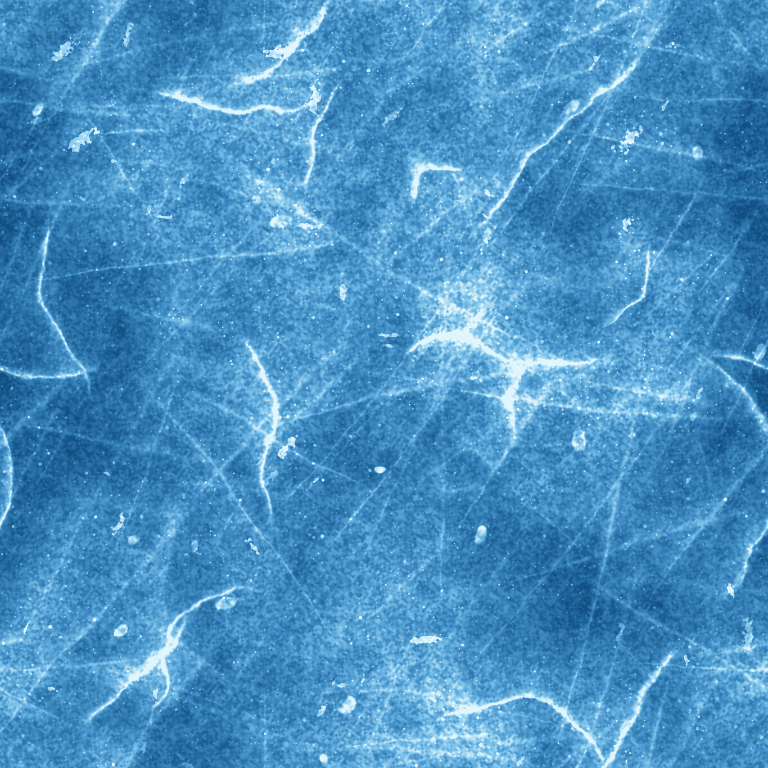
A WebGL 2 fragment shader for this texture:

```glsl
#version 300 es
precision highp float;
// Cracked blue ice: cloudy depth tones and grain, crossed by fine fractures,
// bold feathered veins, trapped bubbles, shards and frost specks.
// Everything lives on the unit torus, so the tile repeats without a seam.
#define BASE_TONE 1.05
#define CLOUD_GAIN 7.0
#define GRAIN_GAIN 2.2
#define HAIR_COUNT 120
#define HAIR_GAIN 2.7
#define VEIN_COUNT 16
#define VEIN_GAIN 4.6
#define CHIP_COUNT 70
#define BUBBLE_COUNT 15
#define SPECK_GAIN 3.2
uniform vec2 u_resolution;
out vec4 fragColor;

vec3 hash3(ivec3 v) {
  uvec3 u = uvec3(v) * 1664525u + 1013904223u;
  u.x += u.y * u.z; u.y += u.z * u.x; u.z += u.x * u.y;
  u ^= u >> 16u;
  u.x += u.y * u.z; u.y += u.z * u.x; u.z += u.x * u.y;
  return vec3(u >> 8u) * exp2(-24.0);
}
// Two channels of value noise, n cells per tile
vec2 noise(vec2 p, float n, int seed) {
  vec2 i = floor(p * n), f = p * n - i;
  f = f * f * (3.0 - 2.0 * f);
  ivec2 a = ivec2(mod(i, n)), b = ivec2(mod(i + 1.0, n));
  vec2 low = mix(hash3(ivec3(a, seed)).xy, hash3(ivec3(b.x, a.y, seed)).xy, f.x);
  vec2 high = mix(hash3(ivec3(a.x, b.y, seed)).xy, hash3(ivec3(b, seed)).xy, f.x);
  return mix(low, high, f.y);
}
float fbm(vec2 p, float n, int seed) {
  float sum = 0.0, amp = 0.42;
  for (int k = 0; k < 5; k++, n *= 2.0, amp *= 0.62) sum += amp * noise(p, n, seed + k).x;
  return sum;
}
// Wrapped offset from a centre, turned so that x runs along the feature
vec2 place(vec2 p, vec2 centre, float angle) {
  vec2 d = fract(p - centre + 0.5) - 0.5;
  float c = cos(angle), s = sin(angle);
  return vec2(c * d.x + s * d.y, c * d.y - s * d.x);
}
// Mostly rising diagonals, then flat ones, then any direction
float crackAngle(vec2 h) {
  return h.x < 0.45 ? mix(0.72, 1.22, h.y) : h.x < 0.68 ? mix(-0.25, 0.22, h.y) : 3.14 * h.y;
}
float specks(vec2 p, float n, float share, float px) {
  vec2 i = floor(p * n);
  vec3 h = hash3(ivec3(mod(i, n), 80)), k = hash3(ivec3(mod(i, n), 81));
  float r = mix(0.08, 0.2, k.x * k.x), d = length(p * n - i - 0.3 - 0.4 * h.xy);
  return step(h.z, share) * (0.3 + 0.7 * k.y) * (1.0 - smoothstep(r - 0.5 * px * n, r + 0.7 * px * n, d));
}
vec3 iceColour(float tone) {
  vec3 ramp[8] = vec3[8](vec3(.07, .31, .51), vec3(.12, .39, .60), vec3(.19, .48, .69),
    vec3(.27, .57, .78), vec3(.38, .67, .86), vec3(.51, .77, .92), vec3(.71, .88, .96), vec3(.88, .96, .99));
  float x = clamp(tone + 1.0, 0.0, 6.999);
  int i = int(x);
  return mix(ramp[i], ramp[i + 1], fract(x));
}

void main() {
  vec2 p = gl_FragCoord.xy / u_resolution;
  float px = 1.0 / u_resolution.y;
  vec2 broad = noise(p, 8.0, 1) - 0.5, middle = noise(p, 29.0, 2) - 0.5, patchy = noise(p, 17.0, 5);
  // Whole-number turns keep the fine layers seamless but off the axes
  vec2 fine = noise(mat2(2, 1, -1, 2) * p, 56.0, 3) - 0.5;
  vec2 grain = noise(mat2(4, 3, -3, 4) * p, 64.0, 4) - 0.5;

  // Cloudy depth, wispy ridges and grain
  vec2 bent = p + 0.05 * broad + 0.015 * middle + 0.003 * fine;
  float cloud = fbm(bent, 4.0, 10) - 0.5;
  vec2 ridge = 1.0 - abs(2.0 * noise(bent + 0.01 * middle.yx, 7.0, 6) - 1.0);
  float tone = BASE_TONE + CLOUD_GAIN * cloud + 0.7 * pow(ridge.x, 9.0) + 0.5 * pow(ridge.y, 5.0);
  tone += GRAIN_GAIN * (grain.x + 0.5 * fine.x) * (0.8 + 1.5 * max(cloud + 0.08, 0.0));

  // Straight fractures that widen to one end: a core and a one-sided veil
  float hair = 0.0;
  vec2 hairPos = p + 0.012 * broad + 0.004 * middle + 0.002 * fine;
  for (int k = 0; k < HAIR_COUNT; k++) {
    vec3 h = hash3(ivec3(k, 7, 20)), g = hash3(ivec3(k, 7, 21));
    vec2 q = place(hairPos, h.xy, crackAngle(g.xy));
    q.y += (h.z - 0.5) * 0.5 * q.x * q.x;
    float reach = mix(0.05, 0.32, g.z), along = q.x / reach, strength = fract(7.0 * g.y);
    float wedge = 1.0 + 0.75 * clamp(along, -1.0, 1.0);
    float w = max(mix(0.0011, 0.0027, h.z) * wedge, 0.7 * px);
    float veil = exp(-abs(q.y) / (wedge * (q.y > 0.0 ? mix(0.004, 0.02, h.z * h.z) : 0.003)));
    float fade = 1.0 - smoothstep(0.4, 1.0, abs(along));
    hair += fade * (0.9 * exp(-q.y * q.y / (w * w)) + 0.55 * veil) * (0.2 + strength * strength);
  }
  tone += HAIR_GAIN * (1.0 - exp(-1.1 * hair * (0.35 + 1.2 * patchy.x + 0.8 * grain.y)));

  // Bold kinked veins: a crisp edge, then a ragged feather with haze
  float vein = 0.0, haze = 0.0;
  for (int k = 0; k < VEIN_COUNT; k++) {
    vec3 h = hash3(ivec3(k, 3, 30)), g = hash3(ivec3(k, 3, 31));
    vec2 q = place(bent, h.xy, crackAngle(g.xy));
    q.y += (h.z - 0.5) * 1.5 * (sqrt(q.x * q.x + 0.0002) - 0.014);
    float reach = mix(0.05, 0.17, g.z), along = abs(q.x) / reach;
    float w = mix(0.004, 0.012, fract(9.0 * h.z)) * (0.2 + 1.6 * patchy.y) * (1.1 - 0.7 * min(along, 1.0));
    float edge = exp(-q.y * q.y / (4.0 * px * px + 0.000002));
    float feather = q.y > 0.0 ? exp(-pow(q.y / w, 1.6)) * (0.7 + fine.y + 0.8 * middle.x) : edge;
    float fade = 1.0 - smoothstep(0.6, 1.05, along);
    vein = max(vein, fade * max(0.8 * edge, feather));
    haze += fade * exp(-abs(q.y) / (q.y > 0.0 ? 0.03 : 0.008));
  }
  tone += VEIN_GAIN * vein * (0.85 + 0.5 * grain.y) + 0.8 * min(haze, 1.3);

  // Smooth oval bubbles first, then small ragged shards
  float chip = 0.0;
  for (int k = 0; k < CHIP_COUNT; k++) {
    vec3 h = hash3(ivec3(k, 5, 40)), g = hash3(ivec3(k, 5, 41));
    bool bubble = k < BUBBLE_COUNT;
    vec2 q = place(p + 0.003 * fine, h.xy, bubble ? mix(0.1, 1.7, g.x) : crackAngle(g.xy));
    vec2 size = bubble ? mix(0.008, 0.018, h.z) * vec2(1.0, 0.6) : mix(0.007, 0.024, h.z * h.z) * vec2(1.0, 0.3);
    float r = length(q / size) + (bubble ? 0.15 : 1.2) * (fine.y + grain.y);
    chip = max(chip, (1.0 - smoothstep(0.7, 1.05, r)) * (0.45 + 0.5 * g.z) * (bubble ? 0.9 + fine.x : 0.9));
  }
  tone += 4.2 * chip;

  // Frost specks in two sizes
  tone += SPECK_GAIN * (0.5 + patchy.x) * (specks(p, 170.0, 0.13, px) + specks(p + 0.37, 84.0, 0.1, px));
  fragColor = vec4(iceColour(tone), 1.0);
}
```
